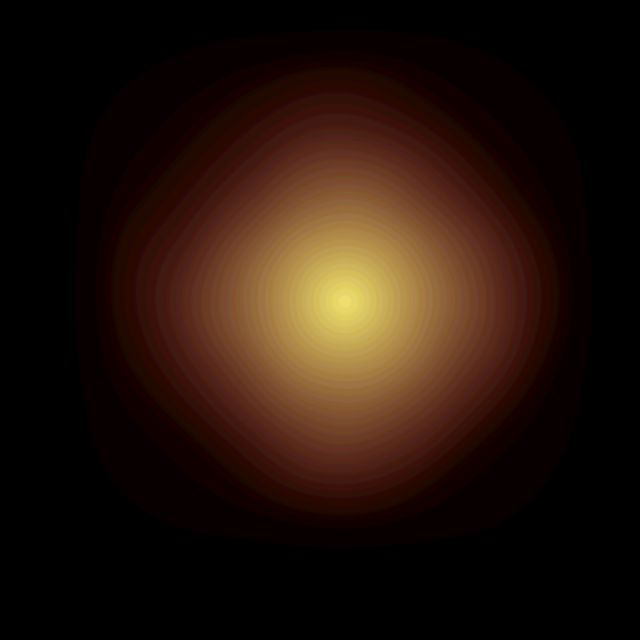
A Shadertoy shader for this background:

```glsl
// A warm amber glow on black, fading through copper and dark red.
// A warped radius drives a soft falloff; the colour ramp is then split
// into fine tonal steps per channel, which leaves faint concentric bands.

const vec2 GLOW_CENTER = vec2(0.039, 0.029);   // from the canvas middle
const vec2 OUTER_DRIFT = vec2(-0.020, 0.020);  // shift of the dim halo
const float TONE_STEPS = 31.0;

// Layered sines around the circle, for slightly uneven rings.
float ringRipple(float angle, float radius) {
    return 0.006 * sin(5.0 * angle - 20.0 * radius)
         + 0.004 * sin(9.0 * angle + 30.0 * radius);
}

// Radius that is round inside, diamond-like midway and squarish outside.
float warpedRadius(vec2 p) {
    float halo = smoothstep(0.25, 0.38, length(p));
    vec2 q = p - OUTER_DRIFT * halo;
    float radius = length(q);
    vec2 dir = q / max(radius, 1e-4);
    float fourfold = 1.0 - 8.0 * dir.x * dir.x * dir.y * dir.y;
    float bulge = 0.045 * smoothstep(0.10, 0.22, radius)
                - 0.110 * smoothstep(0.33, 0.43, radius);
    float ripple = ringRipple(atan(dir.y, dir.x), radius)
                 * smoothstep(0.03, 0.20, radius);
    return radius * (1.0 - bulge * fourfold + ripple);
}

// Nearly linear falloff with a rounded peak and a soft tail.
float glowLevel(float radius) {
    float slope = 0.96 - 2.65 * sqrt(radius * radius + 0.0001);
    float tail = 0.5 * (slope + sqrt(slope * slope + 0.018));
    return max(tail - 0.008, 0.0);
}

// Black, dark red, copper, amber, pale gold.
vec3 emberRamp(float level) {
    float green = level * level * (1.58 - 0.62 * level);
    float blue = max(0.53 * level - 0.075, 0.0);
    return vec3(level, green, blue);
}

// Rounds each channel to tonal steps with smoothed edges.
vec3 softSteps(vec3 color, float steps) {
    vec3 scaled = color * steps;
    vec3 blur = clamp(fwidth(scaled), 0.02, 0.5);
    return (floor(scaled) + smoothstep(0.5 - blur, 0.5 + blur, fract(scaled))) / steps;
}

void mainImage(out vec4 fragColor, in vec2 fragCoord) {
    float side = min(iResolution.x, iResolution.y);
    vec2 p = (fragCoord - 0.5 * iResolution.xy) / side - GLOW_CENTER;
    vec3 color = emberRamp(glowLevel(warpedRadius(p)));
    fragColor = vec4(softSteps(color, TONE_STEPS), 1.0);
}
```
